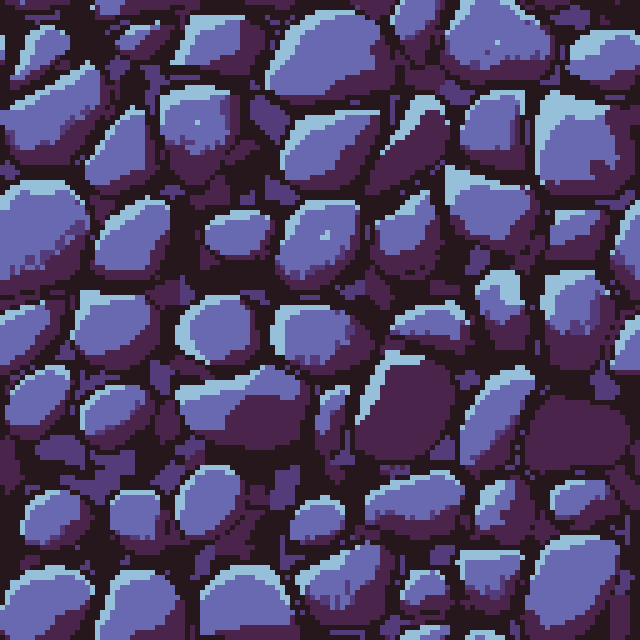
Reproduce this texture procedurally as a Shadertoy shader.

```glsl
// Pixel-art bed of violet pebbles with pale rims, plum shadows and shards in dark gaps.

float hash(vec2 p) {
    return fract(sin(dot(p, vec2(127.1, 311.7))) * 43758.5453);
}

// Value noise that wraps after the given whole number of cells.
float noise(vec2 p, float cells, float seed) {
    p *= cells;
    vec2 i = floor(p), f = fract(p);
    f = f * f * (3.0 - 2.0 * f);
    vec2 a = mod(i, cells) + seed, b = mod(i + 1.0, cells) + seed;
    return mix(mix(hash(a), hash(vec2(b.x, a.y)), f.x),
               mix(hash(vec2(a.x, b.y)), hash(b), f.x), f.y);
}

mat2 rotation(float angle) {
    float c = cos(angle), s = sin(angle);
    return mat2(c, -s, s, c);
}

struct Pebble {
    float depth;   // distance inside the outline, negative in the gaps
    vec2 dome;     // position on the pebble, length 1 at its outline
    vec2 id;
};

// Nearest of the scattered ellipses, parted from its neighbours by a gap.
Pebble findPebble(vec2 p) {
    const float cells = 7.0;
    float nearest = 9.0, second = 9.0, radius = 1.0;
    vec2 direction = vec2(0.0), id = vec2(0.0);
    for (int y = -1; y <= 1; y++)
    for (int x = -1; x <= 1; x++) {
        vec2 cell = floor(p * cells) + vec2(x, y);
        vec2 key = mod(cell, cells);
        vec2 jitter = vec2(hash(key + 3.7), hash(key + 19.3)) - 0.5;
        vec2 center = (cell + 0.5 + 0.65 * jitter) / cells;
        float r = mix(0.045, 0.1, hash(key + 41.1));
        float stretch = mix(0.95, 1.32, hash(key + 57.9));
        mat2 turn = rotation(0.5 + 1.8 * (hash(key + 73.3) - 0.5));
        vec2 q = turn * (p - center) / (r * vec2(stretch, 1.0 / stretch));
        float d = (length(q) - 1.0) * r;
        if (d < nearest) {
            second = nearest;
            nearest = d;
            radius = r;
            direction = normalize(q * turn + vec2(0.0001));
            id = key;
        } else {
            second = min(second, d);
        }
    }
    float depth = min(-nearest, 0.5 * (second - nearest - 0.022));
    return Pebble(depth, direction * (1.0 - depth / radius), id);
}

// Angular chips: returns signed distance and a random tint value.
vec2 findShard(vec2 p) {
    const float cells = 14.0;
    vec2 best = vec2(9.0, 0.0);
    for (int y = -1; y <= 1; y++)
    for (int x = -1; x <= 1; x++) {
        vec2 cell = floor(p * cells) + vec2(x, y);
        vec2 key = mod(cell, cells) + 90.0;
        vec2 jitter = vec2(hash(key + 5.1), hash(key + 8.9)) - 0.5;
        vec2 q = rotation(3.14 * hash(key)) * (p - (cell + 0.5 + 0.7 * jitter) / cells);
        q.x += 0.4 * q.y;
        vec2 size = vec2(0.032, 0.016) * mix(0.6, 1.3, hash(key + 13.7));
        vec2 edge = abs(q) - size;
        float d = max(edge.x, edge.y);
        if (d < best.x) best = vec2(d, hash(key + 31.3));
    }
    return best;
}

void mainImage(out vec4 fragColor, in vec2 fragCoord) {
    const vec3 gapDark = vec3(0.15, 0.09, 0.11);
    const vec3 plum = vec3(0.29, 0.14, 0.29);
    const vec3 purple = vec3(0.33, 0.23, 0.48);
    const vec3 violet = vec3(0.41, 0.41, 0.70);
    const vec3 paleBlue = vec3(0.59, 0.75, 0.85);

    // Chunky pixel grid and a gentle wrapped warp
    vec2 pixel = floor(fragCoord / iResolution.xy * 128.0);
    vec2 p = (pixel + 0.5) / 128.0;
    vec2 warped = p + 0.026 * (vec2(noise(p, 11.0, 7.0), noise(p, 11.0, 37.0)) - 0.5);
    Pebble stone = findPebble(warped);
    float grain = noise(p, 28.0, 61.0) - 0.5;
    vec3 color = gapDark;

    if (stone.depth > 0.0) {
        // Light from the upper left, turned a little on each pebble
        vec2 light = rotation(0.8 * (hash(stone.id + 11.0) - 0.5)) * vec2(-0.5, 0.86);
        float kind = hash(stone.id + 23.0);
        float shadow = length(stone.dome - 0.5 * light) - 1.08 + 0.35 * grain;
        float shine = length(stone.dome + 0.42 * light) - 1.17 + 0.22 * grain;
        color = violet;

        // Streaked half-tone along the shadow of some pebbles
        float streak = hash(vec2(pixel.x, floor(pixel.y / 3.0)));
        if (kind > 0.45 && shadow > -0.16 && streak > 0.55) color = purple;
        if (shadow > 0.0 || kind < 0.05) color = plum;
        if (shine > 0.0 && kind > 0.02) color = paleBlue;

        // Small square glint
        vec2 glint = abs(stone.dome - 0.4 * light.yx * vec2(0.6, -0.5));
        if (kind > 0.8 && max(glint.x, glint.y) < 0.13) color = paleBlue;
    } else {
        // Chips lying in the gaps
        vec2 shard = findShard(warped);
        bool isPlum = shard.y < 0.4;
        float margin = isPlum ? 0.005 : 0.009;
        if (shard.x < 0.0 && stone.depth < -margin) color = isPlum ? plum : purple;
    }
    fragColor = vec4(color, 1.0);
}
```
